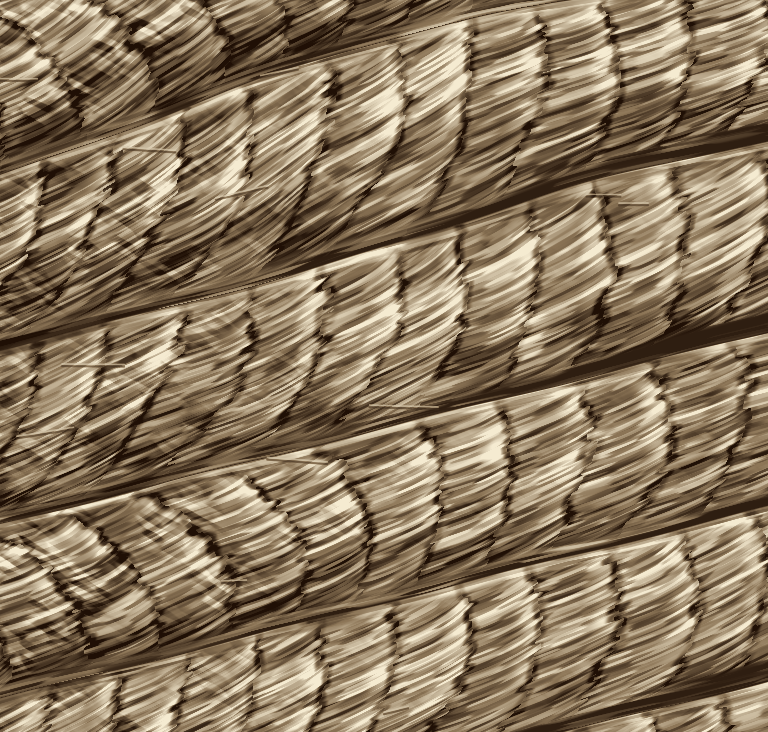
Reproduce this texture procedurally as a Shadertoy shader.

```glsl
// Thick rolls of twisted straw lying diagonally, with dark gaps between them.
// Each roll is cut into bowed strands; stretched cellular noise forms fibres that
// sweep up along the strand lips, and a loop scatters loose stalks on top.

const float PITCH = 0.2384;      // vertical distance between rolls
const float SLOPE = 0.25;        // rise of the roll axis
const float STRANDS = 9.8;       // strands per unit of width
const vec3 SHADOW = vec3(0.12, 0.06, 0.02);
const vec3 STRAW  = vec3(0.55, 0.46, 0.34);
const vec3 SHEEN  = vec3(0.96, 0.92, 0.82);

float hash(vec2 p) {
    return fract(sin(dot(p, vec2(127.1, 311.7))) * 43758.55);
}

// Softly blended cellular noise: each cell carries a random tone in 0..1
float cellular(vec2 p) {
    vec2 base = floor(p);
    float total = 0.0, weight = 0.0;
    for (int j = -1; j <= 1; j++)
    for (int i = -1; i <= 1; i++) {
        vec2 cell = base + vec2(i, j);
        vec2 seed = cell + 0.2 + 0.6 * vec2(hash(cell), hash(cell + 57.3));
        vec2 d = p - seed;
        float w = exp(-12.0 * dot(d, d));
        total += w * hash(cell + 19.7);
        weight += w;
    }
    return total / weight;
}

// Slow variation in about -1..1
float waves(vec2 p) {
    return (sin(p.x + 1.7 * sin(p.y)) + sin(1.9 * p.y - 1.3 * p.x + 2.0)
          + sin(2.7 * p.x + 2.3 * p.y)) / 3.0;
}

// Fibre tone: long thin cells plus a finer layer, centred on zero
float fibres(float along, float across, float seed) {
    float coarse = cellular(vec2(along * 9.0 + seed * 31.0, across * 135.0));
    float fine = cellular(vec2(along * 24.0 - seed * 17.0, across * 245.0 + 40.0));
    return 0.5 * coarse + 0.5 * fine - 0.5;
}

// Horizontal shift of a strand edge at height f within its roll
float strandBow(float f, float x, float roll) {
    float left = 1.0 - smoothstep(0.1, 0.8, x);
    float lean = left * (mod(roll, 3.0) < 0.5 ? -0.2 : 0.1);
    return -0.17 * (f - 0.65) * (f - 0.65) + lean * (f - 0.5);
}

// Brightness across a roll, with a shadowed underside
float rollShade(float f) {
    return 0.35 + 0.25 * smoothstep(0.0, 0.62, f) - 0.06 * smoothstep(0.75, 1.0, f);
}

// Distance to a segment with given centre and half extent vector
float segment(vec2 p, vec2 centre, vec2 halfSpan) {
    vec2 d = p - centre;
    float t = clamp(dot(d, halfSpan) / dot(halfSpan, halfSpan), -1.0, 1.0);
    return length(d - t * halfSpan);
}

vec3 strawColour(float tone) {
    float t = clamp(tone, 0.0, 1.0) * 2.0;
    return t < 1.0 ? mix(SHADOW, STRAW, t) : mix(STRAW, SHEEN, t - 1.0);
}

void mainImage(out vec4 fragColor, in vec2 fragCoord) {
    vec2 p = fragCoord / iResolution.y;
    float pixel = 1.0 / iResolution.y;

    // Roll coordinates; the upper rolls arch and climb slightly more
    float arch = 0.04 * sin(3.14 * p.x) * smoothstep(0.6, 0.95, p.y);
    float climb = 0.025 * p.x * smoothstep(0.55, 0.8, p.y);
    float wobble = 0.0015 * sin(p.x * 17.0 + p.y * 9.0);
    float axial = p.y - 0.046 - SLOPE * p.x - arch - climb - wobble;
    float v = axial / PITCH;
    float roll = floor(v), f = v - roll;
    bool flatRoll = mod(roll, 3.0) < 0.5;

    // Strand coordinates, slightly ragged at the fibre ends
    float q = (p.x - strandBow(f, p.x, roll)) * STRANDS + hash(vec2(roll, 3.0));
    q += 0.13 * waves(vec2(p.x * 9.0 + roll * 5.0, f * 2.0));
    float ragged = q + 0.16 * (cellular(vec2(p.x * 20.0, axial * 110.0 - p.x * 20.0)) - 0.5);
    float strand = floor(ragged), g = ragged - strand;
    float seed = hash(vec2(strand, roll));

    // Fibres run near the axis, then sweep up toward the strand lip
    float reach = q - strand;
    float slant = (0.04 + 0.2 * seed) * reach + 0.11 * reach * reach * reach;
    float twisted = fibres(p.x, axial - slant / STRANDS, seed);
    float straight = fibres(p.x * 0.6, axial, roll);
    float edge = max(smoothstep(0.9, 0.98, f), 1.0 - smoothstep(0.02, 0.12, f));
    float fibre = mix(twisted, straight, edge);

    // Light on the rolls, bright raised lips and dark grooves between strands
    float tone = rollShade(f) + mix(-0.06, 0.05, smoothstep(0.0, 0.7, p.x));
    tone += 0.04 * waves(p * vec2(11.0, 15.0)) + 0.08 * (seed - 0.5);
    float body = smoothstep(0.04, 0.25, f) * (1.0 - 0.5 * smoothstep(0.88, 1.0, f));
    float broken = smoothstep(-0.6, 0.5, waves(vec2(q * 3.0, f * 10.0 + roll)));
    float lip = smoothstep(0.55, 0.84, g) * (1.0 - smoothstep(0.87, 0.95, g));
    float groove = 1.0 - smoothstep(0.02, 0.11, min(g, 1.0 - g));
    float crest = lip * mix(0.1, 0.3, smoothstep(0.25, 0.6, f));
    tone += body * (0.35 + 0.65 * broken) * (crest - 0.42 * groove) - 0.03;
    tone += 1.08 * fibre;

    // Short flecks crossing the grain, mostly on the worn left side
    float worn = 1.0 - 0.85 * smoothstep(0.1, 0.6, p.x);
    worn *= body * (flatRoll ? 1.0 : 0.6) * smoothstep(-0.3, 0.4, waves(p * 27.0 + roll));
    float fleck = cellular(vec2(p.x * 32.0 + roll, (axial + 0.8 * p.x) * 105.0)) - 0.5;
    tone += 0.55 * worn * fleck;

    // Thin dark seam under each roll; most open into a gap toward the right
    float open = smoothstep(0.45, 1.1, p.x) * (flatRoll ? 0.25 : 1.0);
    float gapWidth = 0.008 + 0.13 * open;
    float gap = 1.0 - smoothstep(gapWidth * 0.6, gapWidth + 0.015, f + 0.08 * straight);
    gap *= mix(0.65, 1.0, smoothstep(0.1, 0.5, p.x));
    tone += 0.12 * smoothstep(0.94, 0.97, f);
    tone = mix(tone, 0.07 + 0.6 * max(straight, 0.0), gap);
    tone = mix(tone, 0.12, smoothstep(1.0 - 1.5 * pixel / PITCH, 1.0, f));

    // Loose stalks, each with a thin shadow below
    for (int i = 0; i < 12; i++) {
        vec2 k = vec2(float(i), 4.0);
        vec2 centre = vec2(hash(k) * 1.05, hash(k + 11.0));
        float angle = mix(-0.1, 0.3, hash(k + 23.0));
        vec2 span = mix(0.015, 0.05, hash(k + 37.0)) * vec2(cos(angle), sin(angle));
        float shade = segment(p + vec2(0.0, 0.003), centre, span);
        float stalk = segment(p, centre, span);
        tone = mix(tone, 0.15, 0.6 * (1.0 - smoothstep(0.0005, 0.001 + pixel, shade)));
        tone = mix(tone, 0.85, 0.7 * (1.0 - smoothstep(0.0003, 0.0006 + pixel, stalk)));
    }
    fragColor = vec4(strawColour(tone), 1.0);
}
```
